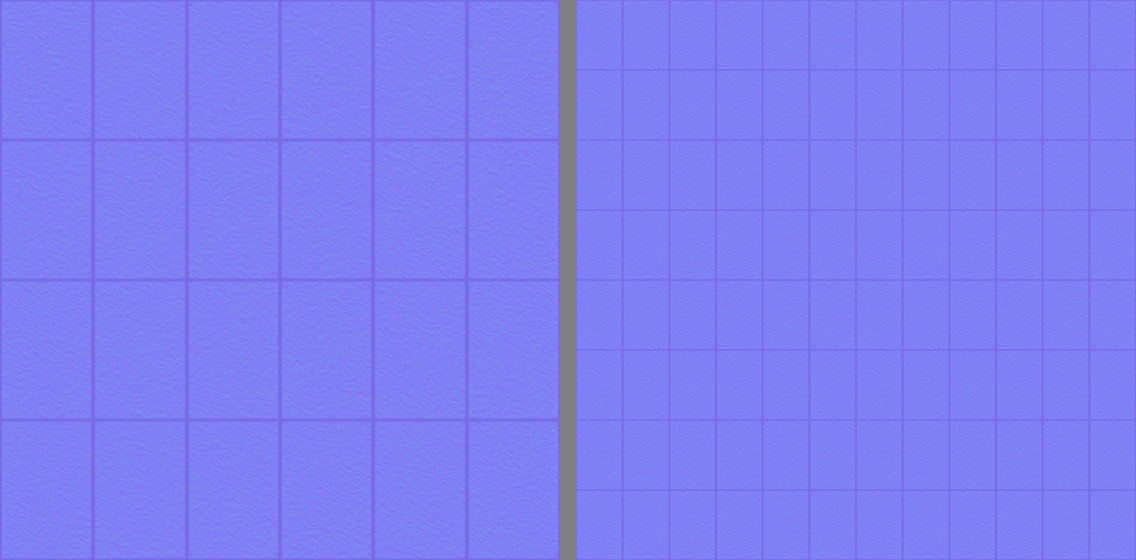
Left, the tile; right, the same tile 2 across and 2 down.
This texture map is drawn by a three.js fragment shader. Its source:

```glsl
// Tangent-space normal map of upright rectangular tiles with fine pebbled grain and flat joints.
#define TILES vec2(6.0, 4.0)
#define JOINT_HALF vec2(0.0034, 0.0027)
#define EDGE_SOFT 0.0004
#define GRAIN_CELLS vec2(210.0, 250.0)
#define GRAIN_SHEAR 140.0
#define GRAIN_STEP 0.0012
#define GRAIN_GAIN vec2(0.10, 0.20)
#define WARP 0.006
#define MOTTLE 0.012
#define FACE_COLOR vec3(0.502, 0.502, 0.963)
#define JOINT_COLOR vec3(0.47, 0.42, 0.90)

varying vec2 vUv;

float hash(vec2 p) {
  vec3 q = fract(vec3(p.xyx) * 0.1031);
  q += dot(q, q.yzx + 33.33);
  return fract((q.x + q.y) * q.z);
}

// Random value of a lattice corner, wrapped on the sheared torus.
float corner(vec2 cell, vec2 cells, float shear) {
  float turn = floor((cell.x + 0.5) / cells.x);
  cell -= turn * vec2(cells.x, shear);
  cell.y = mod(cell.y + 0.5, cells.y) - 0.5;
  return hash(floor(cell + 0.5) + cells.yx);
}

// Value noise that repeats over the unit square; shear slants its cells.
float noise(vec2 uv, vec2 cells, float shear) {
  vec2 p = vec2(uv.x * cells.x, uv.y * cells.y + uv.x * shear);
  vec2 i = floor(p);
  vec2 f = fract(p);
  f = f * f * (3.0 - 2.0 * f);
  float low = mix(corner(i, cells, shear), corner(i + vec2(1.0, 0.0), cells, shear), f.x);
  float high = mix(corner(i + vec2(0.0, 1.0), cells, shear), corner(i + vec2(1.0), cells, shear), f.x);
  return mix(low, high, f.y);
}

// Grain relief: fine bumps over weaker broad ones.
float grainHeight(vec2 uv) {
  return noise(uv, GRAIN_CELLS, GRAIN_SHEAR)
    + 0.5 * noise(uv, GRAIN_CELLS * 0.5, GRAIN_SHEAR * 0.5);
}

// Coverage of the joints, centred on the tile borders.
float jointMask(vec2 uv) {
  vec2 distanceToBorder = abs(fract(uv * TILES + 0.5) - 0.5) / TILES;
  vec2 face = smoothstep(JOINT_HALF - EDGE_SOFT, JOINT_HALF + EDGE_SOFT, distanceToBorder);
  return 1.0 - face.x * face.y;
}

void main() {
  // Bend the grain a little so it does not run parallel.
  vec2 bend = vec2(noise(vUv, vec2(61.0), 0.0), noise(vUv, vec2(67.0), 0.0)) - 0.5;
  vec2 uv = vUv + WARP * bend;

  // Slope of the relief, with green pointing down.
  vec2 e = vec2(GRAIN_STEP * 0.5, 0.0);
  vec2 slope = GRAIN_GAIN * vec2(
    grainHeight(uv - e.xy) - grainHeight(uv + e.xy),
    grainHeight(uv + e.yx) - grainHeight(uv - e.yx));

  // Faint broad unevenness of the faces.
  slope.y += MOTTLE * (noise(vUv, vec2(23.0), 0.0) - 0.5);

  vec3 face = FACE_COLOR + vec3(slope, -0.25 * length(slope));
  gl_FragColor = vec4(mix(face, JOINT_COLOR, jointMask(vUv)), 1.0);
}
```
